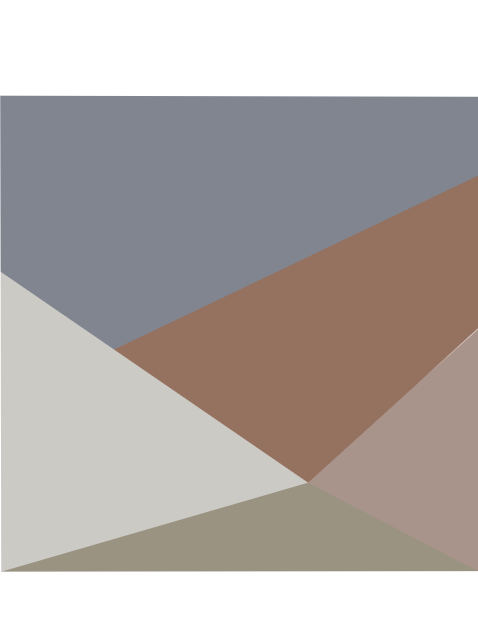
Write a WebGL 2 fragment shader that draws this background.

```glsl
#version 300 es
precision highp float;
// Flat muted facets meeting at a low hub, set in a band between white margins.

#define HUB vec2(0.6446, 0.2458)
#define FORK vec2(0.2387, 0.4538)
#define TOP_LEFT vec2(0.0005, 0.8505)
#define TOP_RIGHT vec2(1.0, 0.8488)
#define BASE_LEFT vec2(0.0026, 0.1068)
#define BASE_RIGHT vec2(1.0, 0.1076)
#define SEAM_END vec2(1.0, 0.4863)
#define SEAM_WIDTH 0.0014

uniform vec2 u_resolution;
out vec4 outColor;

const vec3 WHITE = vec3(1.0);
const vec3 SLATE = vec3(0.502, 0.522, 0.565);
const vec3 CLAY  = vec3(0.584, 0.443, 0.373);
const vec3 STONE = vec3(0.798, 0.792, 0.772);
const vec3 ROSE  = vec3(0.663, 0.580, 0.545);
const vec3 OLIVE = vec3(0.604, 0.576, 0.510);

// Signed distance to the line a-b in canvas heights, positive to its right.
float side(vec2 p, vec2 a, vec2 b) {
  vec2 scale = vec2(u_resolution.x / u_resolution.y, 1.0);
  vec2 dir = (b - a) * scale;
  return dot((p - a) * scale, normalize(vec2(dir.y, -dir.x)));
}

// Coverage of the positive side, smoothed over about one pixel.
float cover(float d) {
  return clamp(d * u_resolution.y + 0.5, 0.0, 1.0);
}

void main() {
  vec2 p = gl_FragCoord.xy / u_resolution;

  // Upper facets
  vec3 color = mix(SLATE, CLAY, cover(side(p, FORK, vec2(1.0, 0.7256))));
  color = mix(color, STONE, cover(side(p, vec2(0.0, 0.5761), HUB)));

  // Right facet, with a pale seam that opens toward the canvas edge
  float roseEdge = side(p, HUB, SEAM_END);
  color = mix(color, ROSE, cover(roseEdge));
  float seam = cover(SEAM_WIDTH * 0.5 - abs(roseEdge));
  color = mix(color, WHITE, 0.6 * seam * smoothstep(0.86, 1.0, p.x));

  // Low triangle with its peak at the hub
  float olive = min(side(p, vec2(0.004, 0.107), HUB), side(p, HUB, BASE_RIGHT));
  color = mix(color, OLIVE, cover(olive));

  // White margins
  float band = cover(side(p, TOP_LEFT, TOP_RIGHT))
             * cover(side(p, BASE_RIGHT, BASE_LEFT))
             * cover(side(p, BASE_LEFT, TOP_LEFT));
  outColor = vec4(mix(WHITE, color, band), 1.0);
}
```
